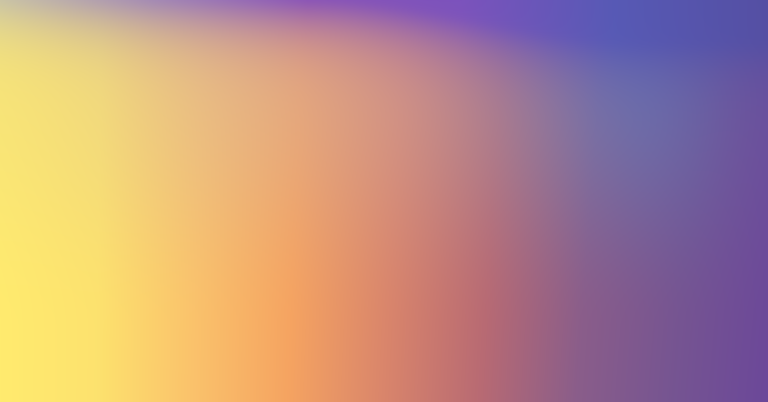
Write a Shadertoy shader that draws this background.

```glsl
#define HAZE_AMOUNT 0.30
#define HAZE_START 0.18
#define HAZE_FULL 0.80
#define SKY_FALLOFF 10.0
#define SKY_CURVE 20.0
#define SKY_DROP 0.11
#define SKY_SOFTNESS 0.0003
#define BAND_LEAN 0.05

// Warm to violet ramp, evenly spaced from left to right
const vec3 sunsetStops[9] = vec3[9](
    vec3(1.00, 0.92, 0.43), vec3(0.99, 0.885, 0.43), vec3(0.98, 0.76, 0.42),
    vec3(0.96, 0.64, 0.38), vec3(0.85, 0.52, 0.42), vec3(0.72, 0.415, 0.45),
    vec3(0.54, 0.365, 0.54), vec3(0.46, 0.33, 0.57), vec3(0.42, 0.28, 0.60));

// Cool ramp along the upper edge
const vec3 skyStops[6] = vec3[6](
    vec3(0.78, 0.76, 0.66), vec3(0.62, 0.52, 0.72), vec3(0.52, 0.31, 0.73),
    vec3(0.48, 0.32, 0.74), vec3(0.34, 0.35, 0.71), vec3(0.33, 0.31, 0.64));

vec3 sunsetRamp(float x) {
    float t = clamp(x, 0.0, 1.0) * 8.0;
    int i = min(int(t), 7);
    return mix(sunsetStops[i], sunsetStops[i + 1], t - float(i));
}

vec3 skyRamp(float x) {
    float t = clamp(x, 0.0, 1.0) * 5.0;
    int i = min(int(t), 4);
    return mix(skyStops[i], skyStops[i + 1], t - float(i));
}

// Pale veil that gathers upward and thins out at both sides
vec3 addHaze(vec3 color, vec2 uv) {
    vec3 warmHaze = vec3(0.75, 0.70, 0.75);
    vec3 blueHaze = vec3(0.25, 0.62, 0.92);
    vec3 haze = mix(warmHaze, blueHaze, smoothstep(0.5, 0.85, uv.x));
    float sides = mix(0.4, 1.0, smoothstep(0.0, 0.35, uv.x))
                * mix(1.0, 0.25, smoothstep(0.82, 1.0, uv.x));
    float amount = HAZE_AMOUNT * sides * smoothstep(HAZE_START, HAZE_FULL, uv.y);
    return mix(color, haze, amount);
}

// Sky coverage fades with depth below an edge that sinks to the right
float skyCoverage(vec2 uv) {
    float depth = 1.0 - uv.y - SKY_DROP * smoothstep(0.4, 0.85, uv.x);
    depth = 0.5 * (depth + sqrt(depth * depth + SKY_SOFTNESS));
    return exp(-depth * (SKY_FALLOFF + SKY_CURVE * depth));
}

void mainImage(out vec4 fragColor, in vec2 fragCoord) {
    vec2 uv = fragCoord / iResolution.xy;

    // Colour bands lean slightly, more so toward the right
    float bandX = uv.x * (1.0 - BAND_LEAN * uv.y);
    vec3 color = addHaze(sunsetRamp(bandX), uv);
    color = mix(color, skyRamp(uv.x), skyCoverage(uv));

    fragColor = vec4(color, 1.0);
}
```
